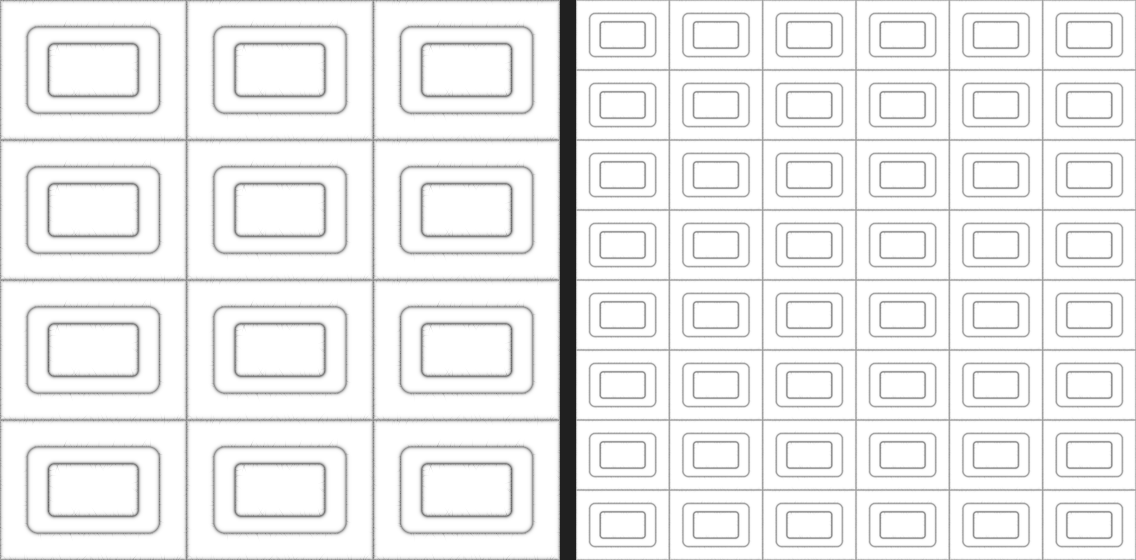
Left, the tile; right, the same tile 2 across and 2 down.
A WebGL 2 fragment shader for this pattern:

```glsl
#version 300 es
precision highp float;

#define REPEATS vec2(3.0, 4.0)
#define CELL vec2(4.0 / 3.0, 1.0)
#define OUTER_HALF vec2(0.472, 0.308)
#define INNER_HALF vec2(0.321, 0.188)
#define OUTER_RADIUS 0.078
#define INNER_RADIUS 0.045
#define LINE_SOFTNESS 0.0108
#define HAIRS_PER_UNIT 75.0
#define HAIR_WIDTH 0.0026
#define HAIR_LEAN 0.8
#define HAIR_DARKNESS 0.34
#define PAPER vec3(1.0)

uniform vec2 u_resolution;
out vec4 fragColor;

vec4 hash4(vec2 key) {
    vec4 q = fract(key.xyxy * vec4(0.1031, 0.1030, 0.0973, 0.1099));
    q += dot(q, q.wzxy + 33.33);
    return fract((q.xxyz + q.yzzw) * q.zywx);
}

float roundedBox(vec2 p, vec2 halfSize, float radius) {
    vec2 q = abs(p) - halfSize + radius;
    return length(max(q, 0.0)) + min(max(q.x, q.y), 0.0) - radius;
}

// Soft pencil stroke, darkest on its centre line
float stroke(float dist, float darkness) {
    return darkness * exp(-pow(abs(dist) / LINE_SOFTNESS, 1.3));
}

// Tapered hairs growing from one straight line; slots wrap over the cell
float hairs(float along, float height, float span, float reach, float maxLength, float seed) {
    if (height < 0.0 || height > maxLength) return 0.0;
    float pixel = REPEATS.y / u_resolution.y;
    float slots = floor(span * HAIRS_PER_UNIT + 0.5);
    float base = floor(along * HAIRS_PER_UNIT);
    float clear = 1.0;
    for (int i = -6; i <= 6; i++) {
        float slot = base + float(i);
        vec4 rnd = hash4(vec2(mod(slot, slots) + 1.0, seed));
        float root = (slot + rnd.x) / HAIRS_PER_UNIT;
        float hairLength = maxLength * mix(0.2, 1.0, pow(rnd.y, 4.0));
        float t = height / hairLength;
        if (t > 1.0 || abs(root) > reach) continue;
        float lean = (rnd.z * 2.0 - 1.0) * HAIR_LEAN;
        float bend = (rnd.w - 0.5) * 0.4 * t;
        float offset = abs(along - root - (lean + bend) * height);
        float width = HAIR_WIDTH * (1.0 - 0.6 * t);
        float cover = clamp((width - offset) / pixel + 0.5, 0.0, 1.0);
        cover *= min(1.0, 2.0 * width / pixel);
        clear *= 1.0 - cover * HAIR_DARKNESS * (1.0 - t) * mix(0.5, 1.0, rnd.w);
    }
    return 1.0 - clear;
}

// Hairs on all four sides: inward is 1.0 or -1.0, lengths are (level, upright)
float fur(vec2 p, vec2 halfSize, vec2 reach, float inward, vec2 lengths, float seed) {
    float clear = 1.0;
    for (float side = -1.0; side < 2.0; side += 2.0) {
        vec2 height = inward * (halfSize - side * p);
        float key = seed + side * 3.0;
        clear *= 1.0 - hairs(p.x, height.y, CELL.x, reach.x, lengths.x, key);
        clear *= 1.0 - hairs(p.y, height.x, CELL.y, reach.y, lengths.y, key + 1.0);
    }
    return 1.0 - clear;
}

void main() {
    vec2 uv = gl_FragCoord.xy / u_resolution;
    vec2 p = (fract(uv * REPEATS) - 0.5) * CELL;

    // Dividing lines and the two nested frames
    float divider = stroke(roundedBox(p, CELL * 0.5, 0.0), 0.43);
    float outer = stroke(roundedBox(p, OUTER_HALF, OUTER_RADIUS), 0.43);
    float inner = stroke(roundedBox(p, INNER_HALF, INNER_RADIUS), 0.53);

    // Fur points outward on the outer frame, inward on the inner one
    float dividerFur = fur(p, CELL * 0.5, CELL, 1.0, vec2(0.06, 0.042), 17.0);
    float outerFur = fur(p, OUTER_HALF, OUTER_HALF - OUTER_RADIUS * 0.6,
                         -1.0, vec2(0.066, 0.045), 41.0);
    float innerFur = fur(p, INNER_HALF, INNER_HALF - INNER_RADIUS * 0.6,
                         1.0, vec2(0.078, 0.07), 73.0);

    float light = (1.0 - divider) * (1.0 - outer) * (1.0 - inner);
    light *= (1.0 - dividerFur) * (1.0 - outerFur) * (1.0 - innerFur);
    fragColor = vec4(PAPER * light, 1.0);
}
```
